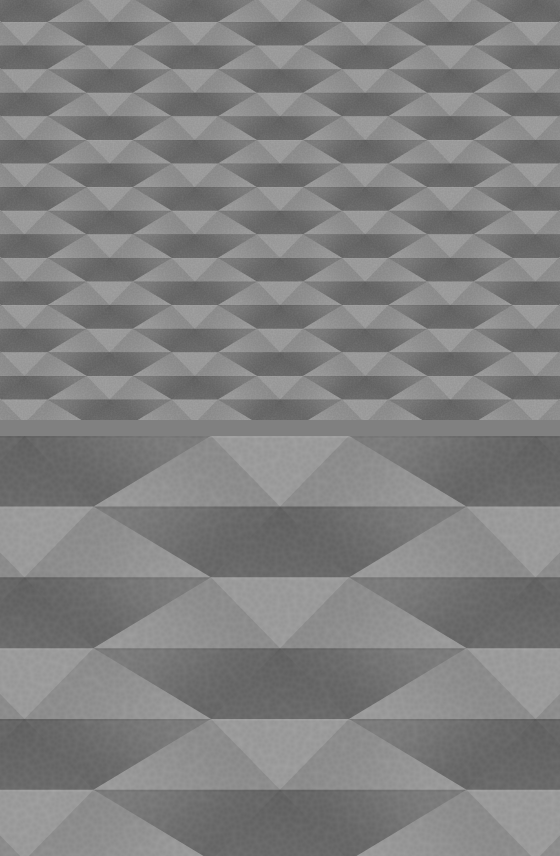
Top: the whole. Bottom: its middle third, enlarged.
Write a Shadertoy shader that draws this pattern.

```glsl
// Layout, in canvas heights
const float ROW_HEIGHT = 0.05618;
const float HALF_PERIOD = 0.2028;
const float ROW_OFFSET = -0.0017;
const float NARROW = 0.27;        // half width of a short edge, in half periods
const float SEAM = 0.03;          // seam thickness, in rows

// Facet tones
const float LIGHT_FRONT = 0.607;
const float LIGHT_FOLD = 0.55;
const float LIGHT_TIP = 0.61;
const float DARK_APEX = 0.382;
const float DARK_BASE = 0.422;
const float DARK_FOLD = 0.405;
const float DARK_TIP = 0.487;
const float SEAM_CONTRAST = 0.02;

// Surface wear
const float GRAIN_CELLS = 230.0;
const float GRAIN_AMOUNT = 0.035;
const float MOTTLE_AMOUNT = 0.006;
const int SAMPLES = 4;

vec2 hash22(vec2 p) {
    vec3 q = fract(p.xyx * vec3(0.1031, 0.103, 0.0973));
    q += dot(q, q.yzx + 33.33);
    return fract((q.xx + q.yz) * q.zy);
}

// Distance to the nearest scattered point
float cellular(vec2 p) {
    vec2 cell = floor(p), local = fract(p);
    float nearest = 2.0;
    for (int j = -1; j <= 1; j++)
    for (int i = -1; i <= 1; i++) {
        vec2 o = vec2(i, j);
        vec2 d = o + hash22(cell + o) - local;
        nearest = min(nearest, dot(d, d));
    }
    return sqrt(nearest);
}

// Broad cloudy variation from layered sines
float mottle(vec2 p) {
    float sum = 0.0, amp = 0.5;
    for (int i = 0; i < 4; i++) {
        sum += amp * sin(p.x + 1.7 * sin(p.y)) * sin(p.y * 1.1 + 1.3 * sin(p.x));
        p = mat2(1.6, 1.2, -1.2, 1.6) * p + 2.3;
        amp *= 0.65;
    }
    return sum;
}

// Tone of the folded surface; alternate rows shift by half a period
float facetTone(vec2 p) {
    float y = (p.y - ROW_OFFSET) / ROW_HEIGHT;
    float row = floor(y), v = y - row;
    float d = abs(mod(p.x / HALF_PERIOD + row + 1.0, 2.0) - 1.0);

    // Raised trapezoid, widening downward
    if (d < mix(1.0 - NARROW, NARROW, v)) {
        float side = mix(LIGHT_FOLD, LIGHT_TIP, smoothstep(0.0, 0.75, d - NARROW * v));
        float tone = d < NARROW * v ? LIGHT_FRONT : side;
        return tone + SEAM_CONTRAST * step(1.0 - SEAM, v);
    }

    // Shaded trapezoid, narrowing downward
    float e = 1.0 - d;
    float fold = NARROW * (1.0 - v);
    float side = mix(DARK_FOLD, DARK_TIP, smoothstep(0.0, 0.6, e - fold));
    float tone = e < fold ? mix(DARK_BASE, DARK_APEX, v) : side;
    return tone - SEAM_CONTRAST * step(1.0 - SEAM, v);
}

void mainImage(out vec4 fragColor, in vec2 fragCoord) {
    vec2 center = 0.5 * iResolution.xy;

    // Supersample the creases
    float tone = 0.0;
    for (int j = 0; j < SAMPLES; j++)
    for (int i = 0; i < SAMPLES; i++) {
        vec2 jitter = (vec2(i, j) + 0.5) / float(SAMPLES) - 0.5;
        tone += facetTone((fragCoord + jitter - center) / iResolution.y);
    }
    tone /= float(SAMPLES * SAMPLES);

    // Fine grain and soft mottling
    vec2 p = fragCoord / iResolution.y;
    tone += GRAIN_AMOUNT * (cellular(p * GRAIN_CELLS) - 0.47);
    tone += MOTTLE_AMOUNT * mottle(p * 24.0);
    fragColor = vec4(vec3(tone), 1.0);
}
```
